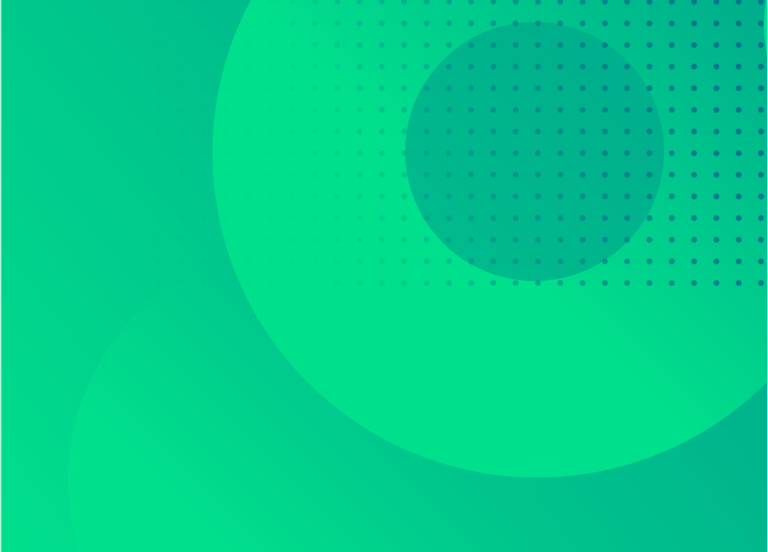
Reproduce this background procedurally as a Shadertoy shader.

```glsl
// Green gradient backdrop with overlapping soft discs and a fading dot grid.

// Lengths are in canvas heights; discs hold centre x, centre y, radius.
const vec3 LARGE_DISC  = vec3(0.973, 0.723, 0.588);
const vec3 SMALL_DISC  = vec3(0.9685, 0.7255, 0.2345);
const vec3 LOWER_DISC  = vec3(0.547, 0.130, 0.424);
const vec3 CORNER_DISC = vec3(1.661, 0.955, 0.277);

const vec2  DOT_ORIGIN  = vec2(1.3786, 0.4873);
const vec2  DOT_SPACING = vec2(0.0404, 0.0392);
const float DOT_RADIUS  = 0.0051;
const float DOT_LEFT    = 0.27;
const float DOT_FLOOR   = 0.03;
const float DOT_OPACITY = 0.9;

const float BRIGHT = 0.875;
const float BLUE   = 0.55;
const vec3 DOT_COLOR  = vec3(0.0, 0.42, 0.55);
const vec3 EDGE_COLOR = vec3(0.72, 0.95, 0.86);
const float LEFT_EDGE  = 0.0025;
const float RIGHT_EDGE = 0.0018;

// All fills share the same hue family and vary only in green.
vec3 tint(float green) {
    return vec3(0.0, green, BLUE);
}

// Linear ramp that stays flat before its start.
float ramp(float start, float end, float x) {
    return clamp((x - start) / (end - start), 0.0, 1.0);
}

// Antialiased coverage of a signed distance.
float cover(float dist, float pixel) {
    return clamp(0.5 - dist / pixel, 0.0, 1.0);
}

float disc(vec2 p, vec3 shape, float pixel) {
    return cover(length(p - shape.xy) - shape.z, pixel);
}

// Dot grid, strengthening towards the upper right.
float dots(vec2 p, float pixel) {
    vec2 cell = round((p - DOT_ORIGIN) / DOT_SPACING);
    vec2 centre = DOT_ORIGIN + cell * DOT_SPACING;
    float inside = step(-0.5, cell.y) * step(DOT_LEFT, centre.x);
    float slope = centre.x + 0.23 * (centre.y - DOT_ORIGIN.y);
    float fade = max(DOT_FLOOR, ramp(0.56, 1.40, slope) * DOT_OPACITY);
    return disc(p, vec3(centre, DOT_RADIUS), pixel * 1.5) * inside * fade;
}

void mainImage(out vec4 fragColor, in vec2 fragCoord) {
    float pixel = 1.0 / iResolution.y;
    vec2 p = fragCoord * pixel;
    float width = iResolution.x * pixel;
    float diagonal = p.x + p.y;

    // Base gradient
    vec3 color = tint(mix(BRIGHT, 0.71, ramp(0.0, 1.5, p.x + 0.8 * p.y)));

    // Lower disc, melting into the base
    vec3 lowerFill = tint(mix(BRIGHT, 0.765, ramp(0.40, 1.0, diagonal)));
    color = mix(color, lowerFill, disc(p, LOWER_DISC, pixel));

    // Large disc, darkening towards the upper right
    vec3 largeFill = tint(mix(BRIGHT, 0.68, ramp(1.45, 2.35, diagonal)));
    color = mix(color, largeFill, disc(p, LARGE_DISC, pixel));

    // Small dark disc
    vec3 smallFill = tint(mix(0.73, 0.685, ramp(1.35, 2.0, diagonal)));
    color = mix(color, smallFill, disc(p, SMALL_DISC, pixel));

    // Dots and the disc peeking in at the right
    color = mix(color, DOT_COLOR, dots(p, pixel));
    color = mix(color, tint(BRIGHT), disc(p, CORNER_DISC, pixel));

    // Pale side edges
    float edge = max(cover(p.x - LEFT_EDGE, pixel),
                     cover(width - p.x - RIGHT_EDGE, pixel));
    color = mix(color, EDGE_COLOR, edge);

    fragColor = vec4(color, 1.0);
}
```
